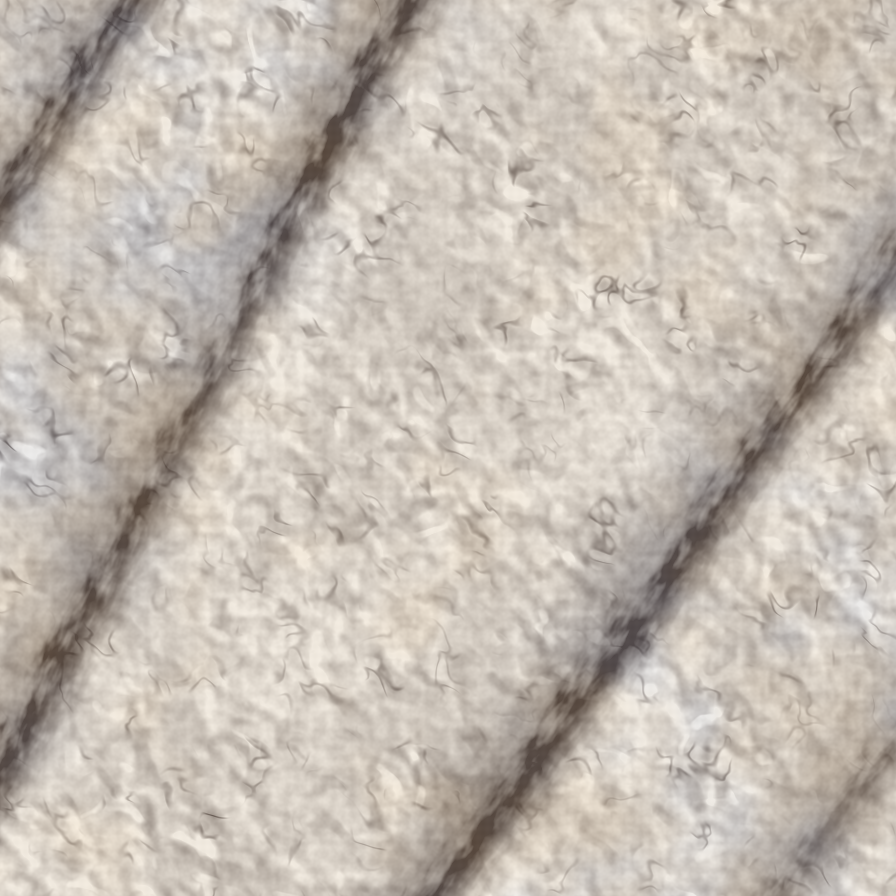
Give the GLSL for this texture, as a Shadertoy shader.

```glsl
// Pale weathered surface cut by four slanting dark grooves.
// Embossed gradient noise with sparse curled cracks and flecks makes the pitted grain;
// each groove is a ragged dark line with a wide soft shadow and a pale lip.

vec2 hashGradient(vec2 cell) {
    float angle = 6.2832 * fract(sin(dot(cell, vec2(127.1, 311.7))) * 43758.5);
    return vec2(cos(angle), sin(angle));
}

float gradientNoise(vec2 p) {
    vec2 i = floor(p), f = fract(p);
    vec2 u = f * f * f * (f * (f * 6.0 - 15.0) + 10.0);
    vec2 e = vec2(1.0, 0.0);
    float a = dot(hashGradient(i), f);
    float b = dot(hashGradient(i + e.xy), f - e.xy);
    float c = dot(hashGradient(i + e.yx), f - e.yx);
    float d = dot(hashGradient(i + e.xx), f - e.xx);
    return 1.4 * mix(mix(a, b, u.x), mix(c, d, u.x), u.y);
}

float fbm(vec2 p) {
    float sum = 0.0, gain = 0.6;
    for (int i = 0; i < 3; i++) {
        sum += gain * gradientNoise(p);
        p = mat2(1.6, 1.2, -1.2, 1.6) * p + 7.3;
        gain *= 0.5;
    }
    return sum;
}

// Height of the grain: short curled strokes running down to the right
float grainHeight(vec2 p) {
    p += 0.015 * vec2(gradientNoise(p * 25.0), gradientNoise(p * 25.0 + 31.0));
    vec2 strokes = vec2(p.x - p.y, p.x + p.y) * vec2(18.0, 25.0);
    return gradientNoise(strokes) + 0.4 * gradientNoise(strokes * 2.1 + 5.0);
}

void mainImage(out vec4 fragColor, in vec2 fragCoord) {
    vec2 uv = fragCoord / iResolution.xy;

    // Grain lit from the lower left, much stronger in some patches
    vec2 toLight = vec2(-0.0045, -0.0035);
    float relief = grainHeight(uv - toLight) - grainHeight(uv + toLight);
    float patches = fbm(uv * 5.0 + 3.0);
    float rough = smoothstep(-0.35, 0.35, fbm(uv * 7.0 + 23.0));
    float grain = relief * (0.09 + 0.16 * rough);
    grain -= 0.15 * smoothstep(0.0, 0.6, grainHeight(uv + 0.37));

    // Short curled cracks and scattered pale flecks
    float crackLine = 1.0 - smoothstep(0.0, 0.22, abs(grainHeight(uv + 0.71)));
    float crackMask = smoothstep(0.05, 0.45, gradientNoise(uv * 23.0 + 41.0));
    grain -= 0.42 * crackLine * crackMask * (0.35 + 0.65 * rough);
    grain += 0.22 * smoothstep(0.3, 0.65, grainHeight(uv + 0.53)) * rough;

    // Grooves: x at the bottom edge, slope, depth
    vec3 grooves[4] = vec3[4](
        vec3(-0.500, 0.65, 0.85), vec3(-0.070, 0.534, 1.0),
        vec3(0.493, 0.717, 0.92), vec3(0.872, 0.80, 0.70));
    float shade = 0.0, lip = 0.0, nearGroove = 0.0;
    for (int i = 0; i < 4; i++) {
        vec3 g = grooves[i];
        float d = (uv.x - g.x - g.y * uv.y) / sqrt(1.0 + g.y * g.y);
        float along = uv.y + 5.0 * float(i);
        d += 0.008 * gradientNoise(vec2(along * 6.0, 2.5));
        // Broken strokes, a little steeper than the groove itself
        float streak = fbm(vec2(d * 62.0 + along * 9.0, along * 24.0));
        float edge = d + 0.020 * streak;
        float wear = 1.0 + 0.4 * gradientNoise(vec2(along * 5.0, 9.5));
        float core = exp(-pow(edge / 0.018, 2.0)) * (0.34 + 0.75 * streak);
        float side = exp(-pow(edge / (edge < 0.0 ? 0.066 : 0.026), 2.0));
        shade += g.z * wear * (core + 0.42 * side);
        lip += g.z * exp(-pow((d - 0.062) / 0.028, 2.0));
        nearGroove = max(nearGroove, exp(-pow((d + 0.015) / 0.045, 2.0)));
    }

    // Combine into one tone, then colour it from dark brown to pale stone
    float tone = 0.94 + 0.20 * patches + grain * (1.0 - 0.65 * nearGroove);
    tone += 0.08 * lip - shade + 0.16 * fbm(uv * 65.0);
    vec3 color = mix(vec3(0.36, 0.31, 0.28), vec3(0.87, 0.84, 0.80),
                     clamp(tone, -0.04, 1.14));

    // Cool stains outside the middle band, faint warm ones elsewhere
    float outside = smoothstep(0.15, 0.40, abs(uv.x - 0.2 - 0.6 * uv.y));
    float stain = fbm(uv * 5.0 + 17.0) + 0.3 * gradientNoise(uv * 16.0);
    color += vec3(-0.025, 0.0, 0.04) * outside * smoothstep(-0.1, 0.5, stain);
    color += vec3(0.012, 0.0, -0.018) * smoothstep(0.0, 0.5, -stain);

    // Faint woven mesh
    vec2 mesh = sin(uv * 6.2832 * 96.0);
    color += 0.005 * (mesh.x + mesh.y);

    fragColor = vec4(clamp(color, 0.0, 1.0), 1.0);
}
```
